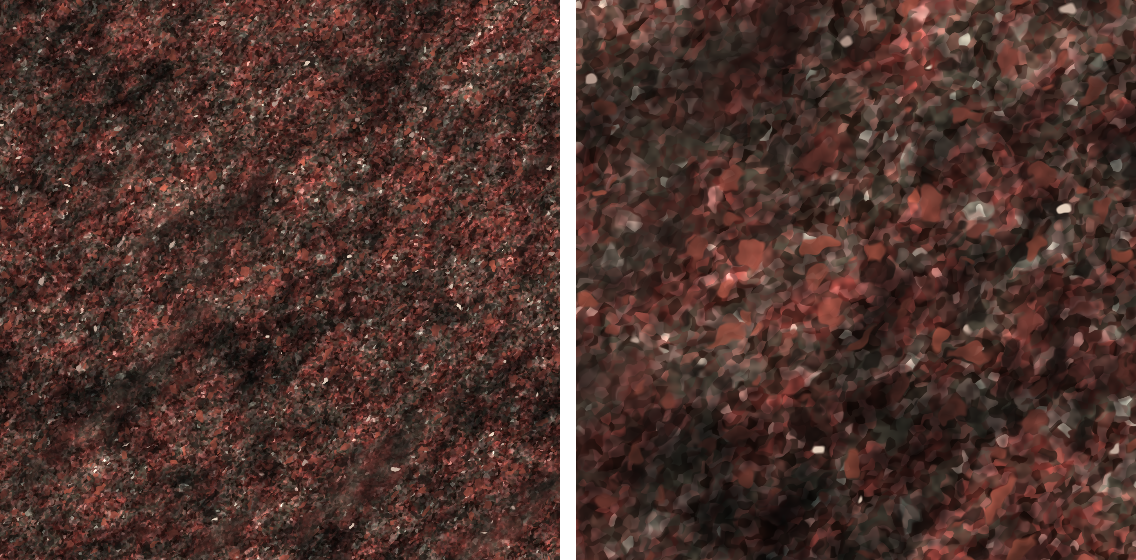
Left: the whole. Right: its middle third, enlarged.
A WebGL 1 fragment shader for this texture:

```glsl
precision highp float;
// Polished red-brown granite: fine mixed grains, rust and black chips, pale specks, slanted calm veins.
uniform vec2 u_resolution;

#define GRAIN_SLANT 0.74     // direction of the streaks, radians
#define COARSE_GRAINS 105.0  // grains per canvas side
#define FINE_GRAINS 225.0
#define RUST_CHIPS 48.0      // chip grid cells per canvas side
#define BLACK_CHIPS 46.0
#define PALE_SPECKS 29.0
#define EDGE_SOFTNESS 0.0013 // in canvas units
#define CONTRAST 1.42
#define VEIN_STRENGTH 0.55
#define CLOUDINESS 1.0       // strength of light and dark areas
#define HUE_SPREAD 1.0       // difference between umber and maroon areas

const vec3 MEAN   = vec3(0.30, 0.200, 0.175);
const vec3 BLACK  = vec3(0.12, 0.085, 0.075);
const vec3 DARK   = vec3(0.18, 0.11, 0.09);
const vec3 MAROON = vec3(0.29, 0.16, 0.14);
const vec3 UMBER  = vec3(0.27, 0.20, 0.17);
const vec3 ROSE   = vec3(0.38, 0.26, 0.24);
const vec3 RUST   = vec3(0.47, 0.27, 0.24);
const vec3 PALE   = vec3(0.62, 0.51, 0.47);
const vec3 VEIN   = vec3(0.25, 0.172, 0.152);

vec3 hash3(vec2 p) {
  vec3 q = fract(p.xyx * vec3(0.1031, 0.1030, 0.0973));
  q += dot(q, q.yxz + 33.33);
  return fract((q.xxy + q.yzz) * q.zyx);
}

float noise(vec2 p) {
  vec2 i = floor(p), f = fract(p);
  f = f * f * (3.0 - 2.0 * f);
  float low = mix(hash3(i).x, hash3(i + vec2(1.0, 0.0)).x, f.x);
  float high = mix(hash3(i + vec2(0.0, 1.0)).x, hash3(i + 1.0).x, f.x);
  return mix(low, high, f.y);
}

float fbm(vec2 p) {
  float sum = 0.0, amp = 0.54;
  for (int i = 0; i < 3; i++) {
    sum += amp * noise(p);
    p = p * 2.1 + 17.3;
    amp *= 0.53;
  }
  return sum;
}

// Mineral colour for a uniform rank, in proportion to its share of the stone.
vec3 mineral(float rank) {
  vec3 c = mix(DARK, MAROON, step(0.20, rank));
  c = mix(c, UMBER, step(0.42, rank));
  c = mix(c, ROSE, step(0.71, rank));
  c = mix(c, RUST, step(0.90, rank));
  return mix(c, PALE, step(0.98, rank));
}

// Soft-edged Voronoi grains, each one a single mineral.
vec3 grains(vec2 p, float seed) {
  vec2 cell = floor(p);
  vec3 sum = vec3(0.0);
  float total = 0.0;
  for (int y = -1; y <= 1; y++) {
    for (int x = -1; x <= 1; x++) {
      vec2 id = cell + vec2(float(x), float(y));
      vec3 h = hash3(id + seed);
      vec2 d = p - id - h.xy;
      float w = exp(-20.0 * dot(d, d));
      sum += w * mineral(h.z);
      total += w;
    }
  }
  return sum / total;
}

// Scattered ragged flakes: x is coverage, y is the tone of the flake.
vec2 chips(vec2 uv, float freq, float density, float rMin, float rMax, float seed) {
  vec2 p = uv * freq, cell = floor(p);
  vec2 chip = vec2(0.0);
  float ragged = (noise(uv * 165.0 + seed) - 0.5) * 1.1;
  float soft = EDGE_SOFTNESS * freq;
  for (int y = -1; y <= 1; y++) {
    for (int x = -1; x <= 1; x++) {
      vec2 id = cell + vec2(float(x), float(y));
      vec3 place = hash3(id + seed), form = hash3(id + seed + 71.7);
      float angle = (form.x - 0.5) * 3.0;
      float c = cos(angle), s = sin(angle);
      vec2 d = mat2(c, -s, s, c) * (p - id - place.xy);
      float r = mix(rMin, rMax, form.y * form.y);
      float dist = (length(d * vec2(0.85, 1.05 + 0.7 * form.z)) / r - 1.0 + ragged) * r;
      float cover = (1.0 - smoothstep(-soft, soft, dist)) * step(place.z, density);
      if (cover > chip.x) chip = vec2(cover, form.z);
    }
  }
  return chip;
}

void main() {
  vec2 uv = gl_FragCoord.xy / u_resolution.y;
  float c = cos(GRAIN_SLANT), s = sin(GRAIN_SLANT);
  vec2 p = mat2(c, -s, s, c) * uv + 5.0;
  vec2 warp = vec2(noise(p * 38.0), noise(p * 38.0 + 91.0)) - 0.5;
  vec2 fray = vec2(noise(p * 210.0), noise(p * 210.0 + 53.0)) - 0.5;
  vec2 g = (p + warp * 0.007 + fray * 0.0035) * vec2(0.85, 1.12);

  // Thin slanted veins, broad clouds, patches and ragged clusters
  float vein = smoothstep(0.56, 0.76, fbm(p * vec2(3.2, 16.0) + warp * 0.4));
  float clouds = fbm(p * vec2(2.5, 5.0) + 23.0) - 0.5;
  float patches = fbm(p * vec2(9.0, 15.0) + warp * 0.3 + 40.0) - 0.5;
  float clusters = fbm(g * vec2(28.0, 36.0) + 9.0) - 0.5;
  float glow = CLOUDINESS * (0.5 * clouds + 1.0 * patches + 1.25 * clusters);
  float redness = smoothstep(0.36, 0.64, fbm(g * vec2(34.0, 42.0) + 67.0)) - 0.5;

  // Ground mass
  vec3 stone = mix(grains(g * FINE_GRAINS, 3.0), grains(g * COARSE_GRAINS, 57.0), 0.4);
  stone = MEAN + (stone - MEAN) * CONTRAST;
  stone *= 1.0 + 0.6 * (noise(uv * 250.0) - 0.5);
  stone = mix(stone, VEIN, vein * VEIN_STRENGTH);

  // Chips lying in the ground mass
  float open = 1.0 - 0.8 * vein;
  vec2 black = chips(g, BLACK_CHIPS, 0.45, 0.1, 0.42, 11.0);
  stone = mix(stone, BLACK, black.x * open * 0.7);
  stone *= 1.0 + HUE_SPREAD * redness * vec3(0.08, -0.24, -0.22);
  vec2 rust = chips(g, RUST_CHIPS, 0.45, 0.1, 0.4, 29.0);
  vec3 rustTone = mix(vec3(0.37, 0.19, 0.165), vec3(0.55, 0.28, 0.22), rust.y);
  rustTone *= 0.85 + 0.3 * noise(uv * 190.0);
  stone = mix(stone, rustTone, rust.x * open * 0.85);
  stone *= 1.0 + glow * vec3(1.04, 0.97, 0.95);
  vec2 pale = chips(g, PALE_SPECKS, 0.14, 0.05, 0.15, 83.0);
  stone = mix(stone, mix(PALE, vec3(0.93, 0.85, 0.77), pale.y), pale.x);

  gl_FragColor = vec4(clamp(stone, 0.0, 1.0), 1.0);
}
```
